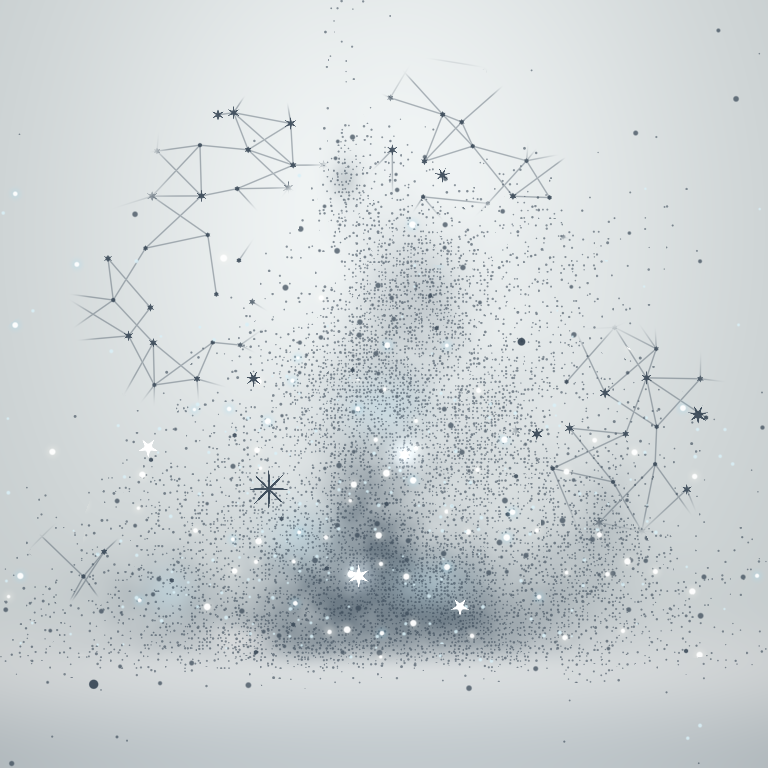
Reproduce this background procedurally as a WebGL 1 fragment shader.

```glsl
precision highp float;
// Pale studio backdrop with a rising plume of dust, glints and fine constellations.
uniform vec2 u_resolution;

float hash(vec2 p) {
  vec3 q = fract(p.xyx * vec3(0.1031, 0.103, 0.0973));
  q += dot(q, q.yzx + 33.33);
  return fract((q.x + q.y) * q.z);
}

vec2 hash2(vec2 p) { return vec2(hash(p + 17.3), hash(p + 71.9)); }

float slope(vec2 cell, vec2 offset) {
  float a = 6.2832 * hash(cell + 5.0);
  return dot(vec2(cos(a), sin(a)), offset);
}

float gradientNoise(vec2 p) {
  vec2 i = floor(p), f = fract(p), u = f * f * (3.0 - 2.0 * f), e = vec2(1.0, 0.0);
  return mix(mix(slope(i, f), slope(i + e, f - e), u.x),
             mix(slope(i + e.yx, f - e.yx), slope(i + 1.0, f - 1.0), u.x), u.y);
}

float fbm(vec2 p) {
  float sum = 0.0, amp = 0.7;
  for (int i = 0; i < 4; i++) {
    sum += amp * gradientNoise(p);
    p = p * 2.03 + 19.0;
    amp *= 0.5;
  }
  return sum;
}

float blob(vec2 p, float x, float y, float w, float h) {
  vec2 q = (p - vec2(x, y)) / vec2(w, h);
  return exp(-dot(q, q));
}

// One jittered disc per cell, kept with the given chance
float dots(vec2 p, float cells, float chance, float size, float soft, float seed) {
  vec2 c = floor(p * cells), id = c + seed;
  vec2 q = (fract(p * cells) - 0.5 - (hash2(id) - 0.5) * 0.55) / cells;
  float r = size * (0.45 + 0.55 * hash(id + 7.0));
  return step(hash(id + 3.0), chance) * (1.0 - smoothstep(r - soft, r + soft, length(q)));
}

float star(vec2 q, float size, float points, float inner) {
  float a = atan(q.y, q.x + 0.00001) + 1.5708;
  float tip = abs(fract(a * points / 6.2832) * 2.0 - 1.0);
  float px = 0.8 / u_resolution.y;
  float edge = size * mix(inner, 1.0, tip * tip * tip);
  return 1.0 - smoothstep(-px, px, length(q) - edge);
}

vec2 node(vec2 c) { return c + 0.5 + (hash2(c) - 0.5) * 0.7; }

// Thin line between the nodes of two cells
float link(vec2 g, vec2 c, vec2 d, float width) {
  vec2 a = node(c), ab = node(d) - a;
  float t = clamp(dot(g - a, ab) / dot(ab, ab), 0.0, 1.0);
  float on = step(hash(c + d + 41.0), 0.36);
  return on * (1.0 - smoothstep(0.0, width, length(g - a - ab * t)));
}

void main() {
  vec2 p = gl_FragCoord.xy / u_resolution;
  float px = 1.0 / u_resolution.y;
  vec3 ink = vec3(0.2, 0.26, 0.32);

  // Backdrop and floor
  vec3 col = mix(vec3(0.755, 0.782, 0.787), vec3(0.95, 0.965, 0.966), blob(p, 0.5, 0.7, 0.44, 0.58));
  vec3 ground = mix(vec3(0.76, 0.79, 0.805), vec3(0.865, 0.88, 0.885), smoothstep(0.0, 0.15, p.y));
  ground -= 0.06 * pow(abs(p.x - 0.5) * 2.0, 2.0);
  col = mix(col, ground, 1.0 - smoothstep(0.13, 0.23, p.y));

  // Plume density, narrowing upwards from a flat base
  float cloud = fbm(p * 7.0 + 3.0);
  float above = smoothstep(0.125, 0.165, p.y);
  float halfWidth = mix(0.37, 0.05, smoothstep(0.1, 0.9, p.y));
  float side = (p.x - 0.5 - 0.03 * sin(p.y * 7.0 - 2.0)) / halfWidth;
  float plume = exp(-side * side * 1.6) * above * (1.0 - smoothstep(0.4, 0.9, p.y) * 0.9);
  plume += 0.3 * blob(p, 0.66, 0.65, 0.12, 0.1) + 0.5 * blob(p, 0.45, 0.77, 0.025, 0.06);
  plume += 0.45 * blob(p, 0.79, 0.32, 0.06, 0.08) + 0.35 * blob(p, 0.5, 0.14, 0.38, 0.02);
  plume = clamp(plume * (0.85 + 1.3 * cloud), 0.0, 1.0);

  // Dark smoke in the core
  float core = 0.75 * blob(p, 0.49, 0.32, 0.065, 0.11) + 0.6 * blob(p, 0.4, 0.22, 0.065, 0.075);
  core += 0.5 * blob(p, 0.5, 0.18, 0.14, 0.06) + 0.35 * blob(p, 0.61, 0.22, 0.14, 0.08);
  core += 0.25 * blob(p, 0.22, 0.21, 0.1, 0.07) + 0.2 * blob(p, 0.54, 0.58, 0.06, 0.1);
  core += 0.25 * blob(p, 0.45, 0.765, 0.018, 0.02) + 0.2 * blob(p, 0.79, 0.32, 0.04, 0.06);
  float smoke = clamp(core * (0.9 + 1.4 * cloud), 0.0, 0.88) * above;
  col = mix(col, vec3(0.33, 0.39, 0.44), smoke);
  col = mix(col, vec3(0.6, 0.65, 0.68), 0.2 * plume);

  // Pale and bluish puffs
  float puff = blob(p, 0.39, 0.3, 0.045, 0.04) + blob(p, 0.56, 0.24, 0.05, 0.03);
  puff += blob(p, 0.5, 0.47, 0.05, 0.04) + blob(p, 0.22, 0.23, 0.03, 0.03);
  col = mix(col, vec3(0.77, 0.87, 0.91), 0.5 * puff);
  col = mix(col, vec3(0.9), 0.6 * blob(p, 0.31, 0.165, 0.04, 0.02));

  // Dust grains, fine to coarse
  float grain = 0.55 * dots(p, 210.0, plume * 0.85, 0.0016, px * 0.7, 11.0);
  grain = max(grain, 0.6 * dots(p + 0.013, 120.0, plume * 0.5, 0.0019, px * 0.7, 37.0));
  grain = max(grain, 0.7 * dots(p, 42.0, plume * 0.3 + 0.01, 0.0038, px, 83.0));
  col = mix(col, ink, grain);

  // Constellations in clusters on the flanks
  float region = blob(p, 0.22, 0.61, 0.12, 0.13) + blob(p, 0.1, 0.27, 0.06, 0.05);
  region += blob(p, 0.32, 0.81, 0.1, 0.06) + blob(p, 0.58, 0.82, 0.09, 0.1);
  region += blob(p, 0.72, 0.74, 0.05, 0.05) + blob(p, 0.81, 0.44, 0.14, 0.13);
  region = smoothstep(0.3, 0.5, region);
  vec2 g = p * 17.0, c = floor(g), d = vec2(1.0, 0.0);
  float lines = 0.0;
  for (int i = 0; i < 4; i++) {
    vec2 e = vec2(-d.y, d.x);
    lines = max(lines, link(g, c, c + d, 24.0 * px));
    lines = max(lines, link(g, c, c + d + e, 24.0 * px));
    lines = max(lines, link(g, c + d, c + e, 24.0 * px));
    d = e;
  }
  col = mix(col, ink, lines * region * 0.38);
  float pick = hash(c + 29.0);
  float joint = star((g - node(c)) / 17.0, mix(0.003, 0.009, pick * pick), 6.0, mix(0.9, 0.35, pick));
  col = mix(col, ink, joint * max(region, step(pick, plume * 0.4)) * 0.85);

  // Glowing glints, white to sky blue
  float lit = above * blob(p, 0.48, 0.26, 0.34, 0.24) * 0.55 + 0.03 * blob(p, 0.5, 0.4, 0.5, 0.3);
  vec3 tint = mix(vec3(0.62, 0.87, 0.97), vec3(1.0, 0.99, 0.96), step(0.35, hash(floor(p * 25.0) + 9.0)));
  col = mix(col, tint, 0.5 * dots(p, 25.0, lit, 0.003, 0.011, 53.0));
  col = mix(col, vec3(1.0), 0.95 * dots(p, 25.0, lit, 0.0045, px, 53.0));
  col = mix(col, vec3(0.85, 0.94, 0.97), 0.85 * dots(p, 60.0, lit * 0.45, 0.0025, px, 67.0));

  // Leading stars and loose pebbles
  float dark = star(p - vec2(0.35, 0.363), 0.027, 8.0, 0.13);
  dark = max(dark, star(p - vec2(0.909, 0.46), 0.013, 7.0, 0.38));
  dark = max(dark, star(p - vec2(0.576, 0.772), 0.01, 7.0, 0.35));
  dark = max(dark, star(p - vec2(0.699, 0.435), 0.009, 6.0, 0.4));
  dark = max(dark, star(p - vec2(0.33, 0.507), 0.011, 7.0, 0.35));
  dark = max(dark, star(p - vec2(0.122, 0.109), 0.006, 6.0, 1.0));
  dark = max(dark, star(p - vec2(0.679, 0.555), 0.005, 6.0, 1.0));
  col = mix(col, ink, dark * 0.9);
  float bright = star(p - vec2(0.467, 0.25), 0.015, 6.0, 0.4);
  bright = max(bright, star(p - vec2(0.193, 0.417), 0.013, 5.0, 0.42));
  bright = max(bright, star(p - vec2(0.599, 0.21), 0.012, 5.0, 0.42));
  bright = max(bright, star(p - vec2(0.527, 0.408), 0.009, 6.0, 0.6));
  col += 0.22 * (blob(p, 0.467, 0.25, 0.02, 0.02) + blob(p, 0.527, 0.408, 0.02, 0.02));
  gl_FragColor = vec4(mix(col, vec3(1.0), bright), 1.0);
}
```
